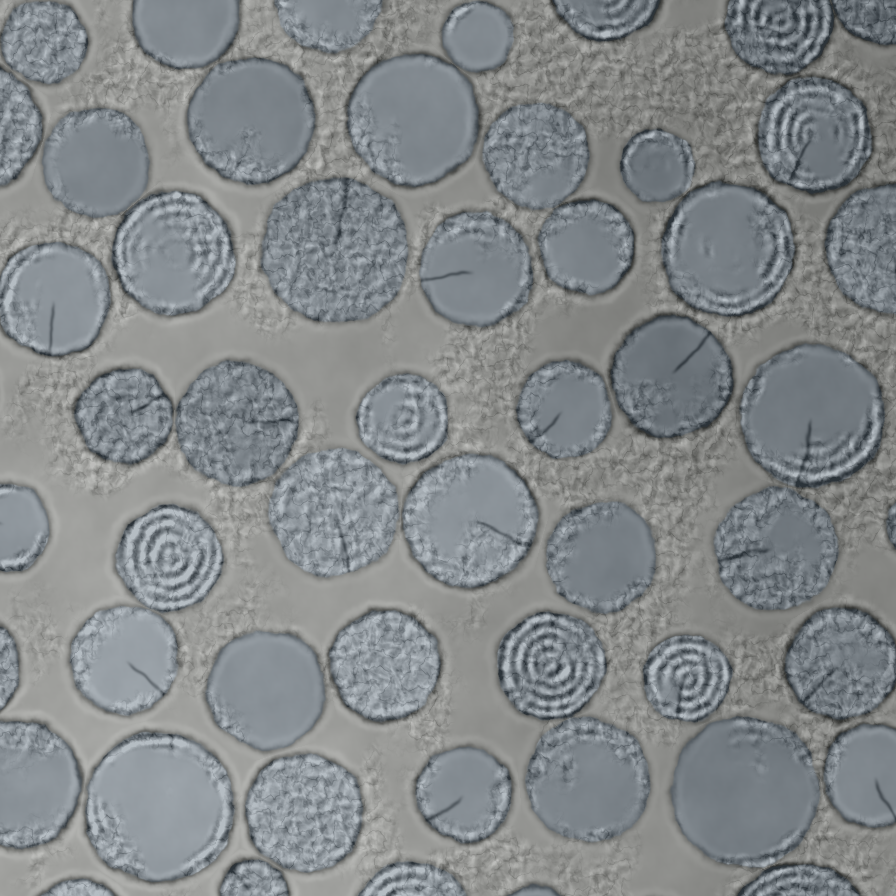
This texture is drawn by a WebGL 1 fragment shader. Its source:

```glsl
precision highp float;
uniform vec2 u_resolution;

const float LOGS_ACROSS = 6.2;

vec2 hash2(vec2 c) {
  return fract(sin(vec2(dot(c, vec2(127.1, 311.7)), dot(c, vec2(269.5, 183.3)))) * 43758.5);
}

// Layered, bent sines: smooth irregular noise around zero
float waves(vec2 p) {
  float sum = 0.0, amp = 0.5;
  for (int i = 0; i < 4; i++) {
    p = mat2(0.8, -0.6, 0.6, 0.8) * p;
    sum += amp * sin(p.x + 1.6 * sin(p.y * 1.2));
    p = p * 1.9 + 1.7;
    amp *= 0.55;
  }
  return sum;
}

// Cellular noise: distance to the nearest scattered point
float bumps(vec2 p) {
  vec2 cell = floor(p);
  float nearest = 4.0;
  for (int y = -1; y <= 1; y++)
    for (int x = -1; x <= 1; x++) {
      vec2 c = cell + vec2(x, y);
      nearest = min(nearest, length(c + hash2(c) - p));
    }
  return nearest;
}

vec2 logCentre(vec2 cell) {
  vec2 staggered = vec2(cell.x + 0.5 * mod(cell.y, 2.0), cell.y * 0.9);
  return staggered + 0.42 * (hash2(cell) - 0.5);
}

float logWeight(vec2 cell) {
  return mix(0.55, 1.3, hash2(cell + 31.0).x);
}

// Each log shares the space to its neighbours by weight, so none overlap
float logRadius(vec2 cell, vec2 centre) {
  float weight = logWeight(cell), radius = 0.68;
  for (int y = -1; y <= 1; y++)
    for (int x = -2; x <= 2; x++) {
      if (x == 0 && y == 0) continue;
      vec2 other = cell + vec2(x, y);
      float reach = distance(centre, logCentre(other));
      radius = min(radius, reach * weight / (weight + logWeight(other)));
    }
  return radius * 0.97;
}

// Height of the crinkled surface, with growth rings around the log centre
float surface(vec2 uv, vec2 fromCentre, float rings) {
  vec2 bent = uv + 0.006 * vec2(waves(uv * 90.0), waves(uv * 90.0 + 40.0));
  float ring = sin(length(fromCentre) * 450.0 + 2.5 * waves(uv * 25.0));
  return 0.7 * bumps(bent * 75.0) + 0.45 * bumps(bent * vec2(150.0, 120.0) + 9.0) + 0.3 * rings * ring;
}

float line(float d, float width) {
  return exp(-d * d / (width * width));
}

void main() {
  vec2 uv = gl_FragCoord.xy / u_resolution;
  vec2 p = uv * LOGS_ACROSS + vec2(3.3, 7.4);

  // Nearest log
  vec2 base = floor(vec2(p.x, p.y / 0.9 + 0.5));
  vec2 logCell = base, centre = p;
  float d = 1.0, radius = 0.5;
  for (int y = -1; y <= 1; y++)
    for (int x = -2; x <= 2; x++) {
      vec2 cell = base + vec2(x, y);
      vec2 c = logCentre(cell);
      float reach = distance(p, c);
      if (reach < 1.1) {
        float r = logRadius(cell, c);
        if (reach - r < d) {
          d = reach - r;
          radius = r;
          centre = c;
          logCell = cell;
        }
      }
    }
  vec2 fromCentre = (p - centre) / LOGS_ACROSS;
  float rim = length(p - centre) / radius;
  d = d / LOGS_ACROSS + 0.003 * waves(uv * 50.0) + 0.0012 * waves(uv * 150.0);
  vec2 kind = hash2(logCell + 5.0);
  vec2 detail = hash2(logCell + 17.0);
  float inside = 1.0 - smoothstep(-0.0015, 0.0015, d);

  // Rough and smooth areas
  float woodRough = smoothstep(-0.5, 0.4, waves(uv * 22.0 + kind * 30.0)
    + kind.x * 1.8 - 0.75 + 0.8 * (smoothstep(0.5, 1.0, rim) - 0.3));
  float gapRough = 0.75 * smoothstep(-0.3, 0.5, waves(uv * 18.0) + 0.6 * (uv.x + uv.y) - 0.6);
  float rough = mix(gapRough, woodRough, inside);

  // Embossed relief lit from the upper left
  vec2 tilt = vec2(-0.0028, 0.0028);
  float rings = inside * smoothstep(0.3, 0.8, detail.y);
  float relief = surface(uv - tilt, fromCentre - tilt, rings) - surface(uv + tilt, fromCentre + tilt, rings);
  float vein = 1.0 - smoothstep(0.0, 0.25, abs(waves(uv * 110.0)));

  float tone = mix(0.565, 0.535 + 0.09 * (kind.y - 0.5), inside);
  tone += 0.07 - 0.11 * smoothstep(0.15, 1.0, uv.x) - 0.06 * uv.y;
  tone += 0.025 * waves(uv * 14.0 + 3.0) + 0.012 * waves(uv * 70.0);
  tone += rough * (0.27 * relief - 0.1 * vein + 0.02);

  // Dark bark outline with pale edges
  float bark = mix(0.4, 1.0, smoothstep(0.0, 0.6, detail.x)) * (0.8 + 0.35 * waves(uv * 60.0));
  tone -= 0.28 * bark * line(d, 0.0035);
  tone += 0.06 * bark * line(abs(d) - 0.009, 0.004);

  // Radial split in some logs
  float angle = 6.283 * kind.y;
  vec2 along = vec2(cos(angle), sin(angle));
  float across = fromCentre.x * along.y - fromCentre.y * along.x + 0.004 * waves(uv * 40.0);
  float split = step(0.6, hash2(logCell + 43.0).x) * smoothstep(0.0, 0.015, dot(fromCentre, along));
  tone -= 0.2 * split * inside * line(across, 0.0024);

  tone = clamp(tone, 0.2, 0.74);
  vec3 tint = mix(vec3(0.0, 0.003, -0.008), vec3(-0.03, 0.0, 0.024), inside);
  gl_FragColor = vec4(tone + tint, 1.0);
}
```
